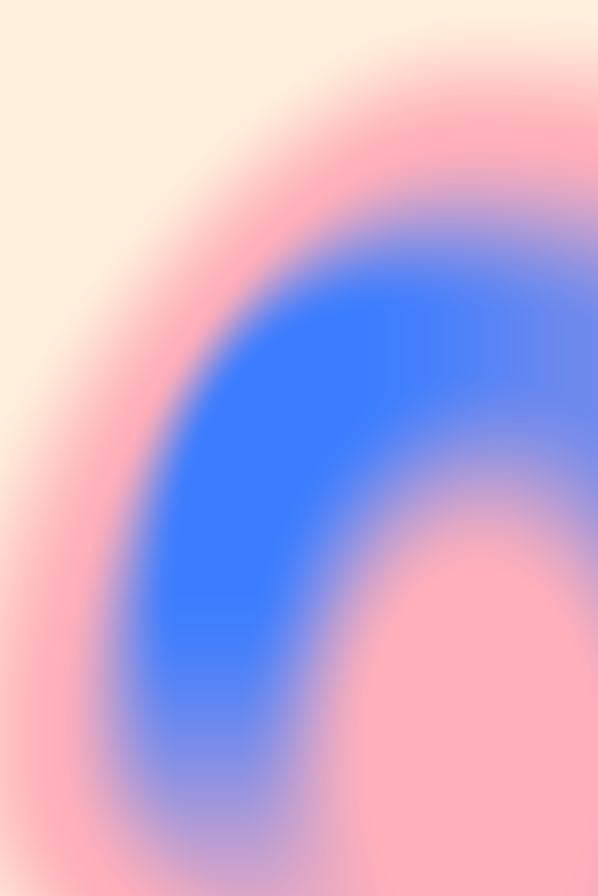
Give the GLSL for this background, as a Shadertoy shader.

```glsl
// Soft blurred blue arch with a pink halo and pink core on a cream ground.
#define CREAM vec3(1.0, 0.941, 0.863)
#define PINK vec3(1.0, 0.686, 0.729)
#define BLUE vec3(0.235, 0.49, 1.0)
#define CENTER vec2(0.80, 0.167)
#define HALO_RADII vec2(0.713, 0.684)
#define HALO_FAR_RADII vec2(1.17, 0.365)
#define CORE_RADII vec2(0.273, 0.286)
#define DIAGONAL_PINCH 0.4
#define FOOT_FADE vec2(-0.133, 0.349)
#define RIGHT_FADE vec2(0.586, 1.055)
#define RIGHT_LOSS 0.28

// Offset scaled so the halo ridge has length one; x grows left, y grows up.
vec2 haloSpace(vec2 offset) {
    vec2 away = vec2(-offset.x, offset.y);
    vec2 radii = mix(HALO_FAR_RADII, HALO_RADII, step(0.0, away));
    return away / radii;
}

void mainImage(out vec4 fragColor, in vec2 fragCoord) {
    vec2 uv = fragCoord / iResolution.xy;
    vec2 offset = uv - CENTER;

    // Oval halo distance, flattened along the upper left diagonal
    vec2 halo = haloSpace(offset);
    vec2 upperLeft = max(halo, 0.0);
    vec2 squared = upperLeft * upperLeft;
    float lengthSq = max(dot(halo, halo), 1e-5);
    float ridge = sqrt(lengthSq + DIAGONAL_PINCH * squared.x * squared.y);
    float diagonal = 2.0 * upperLeft.x * upperLeft.y / lengthSq;
    float upward = halo.y * halo.y / lengthSq;

    // Pink halo melting into cream, with a tighter falloff at the top
    float creamEdge = mix(1.34, 1.21, upward);
    vec3 color = mix(PINK, CREAM, smoothstep(0.98, creamEdge, ridge));

    // Blue arch between the halo and the core, crisper on the diagonal
    float solidEdge = mix(0.70, 0.85, diagonal * diagonal);
    float outer = 1.0 - smoothstep(solidEdge, 1.0, ridge);
    float inner = smoothstep(0.65, 1.5, length(offset / CORE_RADII));

    // Arch fades at its foot and toward the right edge
    float foot = smoothstep(FOOT_FADE.x, FOOT_FADE.y, uv.y);
    float right = 1.0 - RIGHT_LOSS * smoothstep(RIGHT_FADE.x, RIGHT_FADE.y, uv.x);
    color = mix(color, BLUE, outer * inner * foot * right);

    fragColor = vec4(color, 1.0);
}
```
